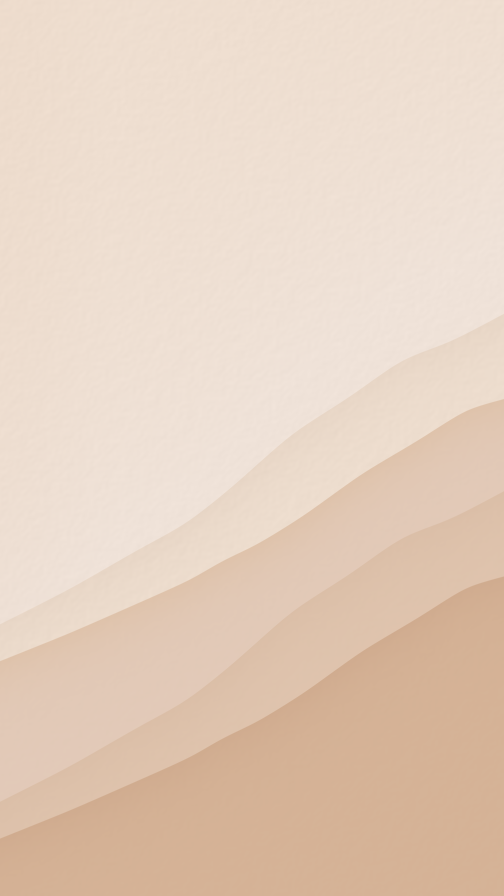
This background is drawn by a WebGL 1 fragment shader. Its source:

```glsl
precision highp float;

uniform vec2 u_resolution;

const vec3 SKY_WARM = vec3(0.933, 0.868, 0.810);
const vec3 SKY_PALE = vec3(0.937, 0.886, 0.847);
const vec3 CREAM_EDGE = vec3(0.908, 0.838, 0.775);
const vec3 CREAM = vec3(0.932, 0.870, 0.812);
const vec3 ROSE_EDGE = vec3(0.872, 0.762, 0.668);
const vec3 ROSE = vec3(0.886, 0.790, 0.722);
const vec3 SAND_EDGE = vec3(0.858, 0.746, 0.655);
const vec3 SAND = vec3(0.875, 0.768, 0.682);
const vec3 CLAY_EDGE = vec3(0.815, 0.672, 0.560);
const vec3 CLAY = vec3(0.835, 0.700, 0.590);

const float SHEET_DROP = 0.198;

float hash(vec2 p) {
  vec3 q = fract(vec3(p.xyx) * 0.1031);
  q += dot(q, q.yzx + 33.33);
  return fract((q.x + q.y) * q.z);
}

float valueNoise(vec2 p) {
  vec2 cell = floor(p);
  vec2 f = fract(p);
  f = f * f * (3.0 - 2.0 * f);
  float low = mix(hash(cell), hash(cell + vec2(1.0, 0.0)), f.x);
  float high = mix(hash(cell + vec2(0.0, 1.0)), hash(cell + 1.0), f.x);
  return mix(low, high, f.y);
}

// Raised paper texture lit from the upper left
float emboss(vec2 p) {
  vec2 light = vec2(-0.35, 0.35);
  return valueNoise(p) - valueNoise(p + light);
}

// Rounded ramps that start rising at each centre
vec4 ramps(float x, vec4 centres, float roundness) {
  vec4 d = x - centres;
  return 0.5 * (d + sqrt(d * d + roundness * roundness));
}

// Long swelling ridge
float upperRidge(float x) {
  vec4 left = ramps(x, vec4(0.139, 0.278, 0.370, 0.463), 0.04);
  vec4 right = ramps(x, vec4(0.579, 0.694, 0.799, 0.891), 0.04);
  return 0.303 + 0.281 * x
    + dot(left, vec4(0.047, -0.045, 0.179, 0.064))
    + dot(right, vec4(-0.187, 0.090, -0.266, 0.140));
}

// Flatter ridge with a small shoulder
float lowerRidge(float x) {
  vec4 left = ramps(x, vec4(0.139, 0.382, 0.440, 0.509), 0.03);
  vec4 right = ramps(x, vec4(0.602, 0.718, 0.833, 0.926), 0.03);
  return 0.262 + 0.225 * x
    + dot(left, vec4(0.022, 0.112, -0.114, 0.106))
    + dot(right, vec4(0.065, -0.088, 0.050, -0.237));
}

// Lays a sheet over the colour, shaded from its rim inwards
vec3 laySheet(vec3 below, float depth, vec3 rim, vec3 body, float reach, float blur) {
  vec3 sheet = mix(body, rim, exp(-max(depth, 0.0) / reach));
  return mix(below, sheet, smoothstep(-blur, blur, depth));
}

void main() {
  vec2 uv = gl_FragCoord.xy / u_resolution;
  vec2 paper = gl_FragCoord.xy / u_resolution.x;
  float blur = 0.8 / u_resolution.y;

  float upper = upperRidge(uv.x) - uv.y;
  float lower = lowerRidge(uv.x) - uv.y;

  // Pale glow above the first ridge
  float glow = exp(-max(-upper, 0.0) * 4.0);
  glow = clamp(glow + 0.35 * uv.x * smoothstep(1.05, 0.6, uv.y), 0.0, 1.0);
  vec3 color = mix(SKY_WARM, SKY_PALE, glow);
  color -= vec3(0.004, 0.008, 0.011) * smoothstep(0.25, 0.0, uv.x);

  // Layered sheets
  color = laySheet(color, upper, CREAM_EDGE, CREAM, 0.045, blur);
  color = laySheet(color, lower, ROSE_EDGE, ROSE, 0.035, blur);
  color = laySheet(color, upper - SHEET_DROP, SAND_EDGE, SAND, 0.045, blur);
  color = laySheet(color, lower - SHEET_DROP, CLAY_EDGE, CLAY, 0.035, blur);

  // Paper grain, softer on the darker sheets
  float relief = emboss(paper * 130.0) + 0.6 * emboss(paper * 60.0 + 17.0);
  float strength = mix(0.013, 0.004, smoothstep(-blur, blur, lower));
  color += relief * strength;

  gl_FragColor = vec4(color, 1.0);
}
```
